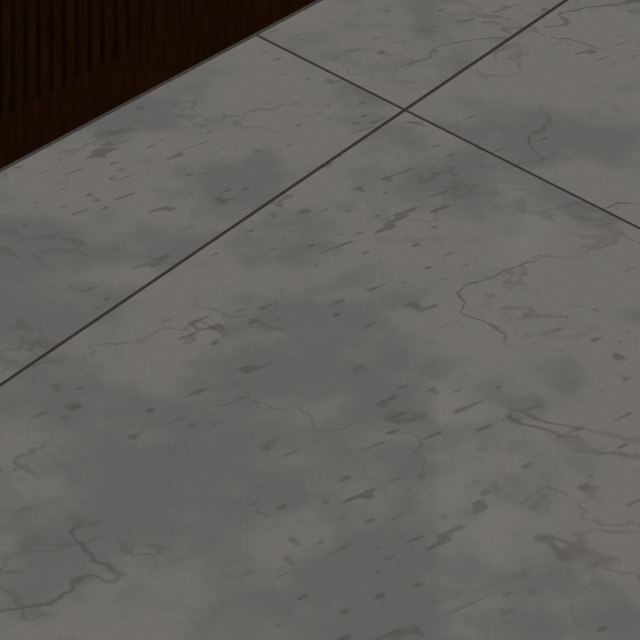
Write a Shadertoy shader that draws this texture.

```glsl
// Dim polished marble floor tiles with diagonal joints, beside a dark slatted wood panel.

// Layout, in canvas units
const vec2 WALL_A = vec2(0.0, 0.736), WALL_B = vec2(0.495, 1.0);
const vec2 LONG_A = vec2(0.0, 0.398), LONG_B = vec2(0.885, 1.0);
const vec2 CROSS_A = vec2(0.401, 0.945), CROSS_B = vec2(1.0, 0.643);
const float LONG_WIDTH = 0.0046;
const float CROSS_WIDTH = 0.0034;
const float EDGE_WIDTH = 0.005;
const float PLINTH_HEIGHT = 0.072;
const float SLAT_COUNT = 50.0;

// Colours
const vec3 MARBLE_LIGHT = vec3(0.436, 0.427, 0.413);
const vec3 MARBLE_DARK = vec3(0.383, 0.381, 0.371);
const vec3 VEIN_COLOR = vec3(0.285, 0.275, 0.26);
const vec3 JOINT_COLOR = vec3(0.19, 0.175, 0.165);
const vec3 EDGE_COLOR = vec3(0.25, 0.235, 0.22);
const vec3 WOOD_COLOR = vec3(0.095, 0.043, 0.014);
const vec3 GROOVE_COLOR = vec3(0.045, 0.02, 0.008);

// Wear
const float VEIN_STRENGTH = 0.5;
const float FLECK_STRENGTH = 0.5;
const float GRAIN_STRENGTH = 0.022;

float hash(vec2 p) {
    return fract(sin(dot(p, vec2(127.1, 311.7))) * 43758.5453);
}

float noise(vec2 p) {
    vec2 i = floor(p), f = fract(p);
    f = f * f * (3.0 - 2.0 * f);
    return mix(mix(hash(i), hash(i + vec2(1, 0)), f.x),
               mix(hash(i + vec2(0, 1)), hash(i + vec2(1, 1)), f.x), f.y);
}

float fbm(vec2 p) {
    float sum = 0.0, amp = 0.5;
    for (int i = 0; i < 5; i++) {
        sum += amp * noise(p);
        p = mat2(0.8, 0.6, -0.6, 0.8) * p * 2.03 + 7.3;
        amp *= 0.5;
    }
    return sum / 0.97;
}

// Signed distance to the line through a and b, positive on its left
float lineSide(vec2 p, vec2 a, vec2 b) {
    vec2 d = normalize(b - a);
    return d.x * (p.y - a.y) - d.y * (p.x - a.x);
}

float stroke(float d, float width, float px) {
    return 1.0 - smoothstep(-px, px, abs(d) - 0.5 * width);
}

// Thin broken crack along the middle level of a warped noise
float vein(vec2 p, float width) {
    vec2 warp = vec2(fbm(p * 2.0 + 3.1), fbm(p * 2.0 + 17.7)) - 0.5;
    float level = abs(fbm(p + 0.7 * warp) - 0.5);
    float gaps = smoothstep(0.42, 0.65, fbm(p * 1.7 + 31.0));
    return gaps * (1.0 - smoothstep(0.0, width, level));
}

vec3 marble(vec2 uv, vec2 tile) {
    // Foreshortened floor coordinates, shifted for each tile
    vec2 p = vec2(uv.x - 0.5, 1.5 * uv.y) / (1.45 - 0.5 * uv.y) + 5.3 * tile;

    // Soft clouds and finer mottling
    float cloud = 0.65 * fbm(p * 5.0) + 0.35 * fbm(p * 19.0 + 40.0);
    vec3 col = mix(MARBLE_DARK, MARBLE_LIGHT, smoothstep(0.36, 0.58, cloud));

    // Large and small veins
    float cracks = vein(p * vec2(2.1, 3.0) + 2.0, 0.016);
    cracks += 0.6 * vein(p * vec2(4.5, 6.0) + 11.0, 0.022);
    col = mix(col, VEIN_COLOR, VEIN_STRENGTH * min(cracks, 1.0));

    // Short flecks leaning up to the right, in patches
    vec2 q = mat2(0.82, -0.57, 0.57, 0.82) * p;
    float flecks = smoothstep(0.79, 0.95, noise(q * vec2(42.0, 88.0)));
    flecks *= smoothstep(0.4, 0.62, fbm(p * 7.0 + 60.0));
    col = mix(col, VEIN_COLOR, FLECK_STRENGTH * flecks);

    // Faint reflections in the polish
    float band = smoothstep(0.675, 0.69, uv.x) * (1.0 - smoothstep(0.69, 0.9, uv.x));
    band *= 1.0 - smoothstep(0.3, 0.55, uv.y);
    vec2 glow = (uv - vec2(0.82, 0.65)) / vec2(0.035, 0.06);
    return col + 0.014 * band + 0.022 * exp(-dot(glow, glow));
}

vec3 wood(vec2 uv, float height) {
    float wave = 0.5 + 0.5 * cos(6.2832 * uv.x * SLAT_COUNT);
    float groove = smoothstep(0.45, 0.95, wave) * smoothstep(0.0, 0.012, height - PLINTH_HEIGHT);
    groove *= 1.0 - 0.6 * smoothstep(0.12, 0.35, uv.x);
    float grain = noise(uv * vec2(240.0, 24.0));
    return mix(WOOD_COLOR * (0.8 + 0.4 * grain), GROOVE_COLOR, 0.85 * groove);
}

void mainImage(out vec4 fragColor, in vec2 fragCoord) {
    vec2 uv = fragCoord / iResolution.xy;
    float px = 0.8 / min(iResolution.x, iResolution.y);
    float wall = lineSide(uv, WALL_A, WALL_B);
    float along = lineSide(uv, LONG_A, LONG_B);
    float across = lineSide(uv, CROSS_A, CROSS_B);

    // Floor tiles and joints
    vec3 col = marble(uv, step(0.0, vec2(along, across)));
    col = mix(col, JOINT_COLOR, 0.9 * stroke(along, LONG_WIDTH, px));
    col = mix(col, JOINT_COLOR, 0.85 * stroke(across, CROSS_WIDTH, px));

    // Panel and the shadow gap at its foot
    float slope = (WALL_B.y - WALL_A.y) / (WALL_B.x - WALL_A.x);
    float height = uv.y - WALL_A.y - slope * (uv.x - WALL_A.x);
    col = mix(col, EDGE_COLOR, smoothstep(-px, px, wall + EDGE_WIDTH));
    col = mix(col, wood(uv, height), smoothstep(-px, px, wall));

    // Fine surface grain
    float grain = noise(uv * 380.0) - 0.5;
    fragColor = vec4(col * (1.0 + 2.0 * GRAIN_STRENGTH * grain), 1.0);
}
```
